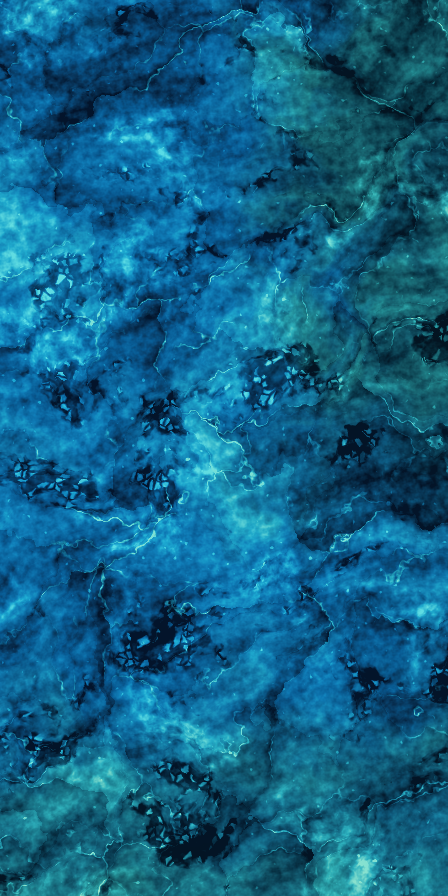
Give the GLSL for this texture, as a WebGL 2 fragment shader.

```glsl
#version 300 es
precision highp float;

#define TILT 0.55
#define WARP 0.19
#define SLAB_SCALE 2.7
#define SHARD_SCALE 6.5
#define PEBBLE_SCALE 62.0
#define VEIN_WIDTH 0.0042
#define BASE_TONE 2.75
#define CLOUD_GAIN 1.9
#define STREAK_GAIN 1.75
#define GRAIN_GAIN 1.25

uniform vec2 u_resolution;
out vec4 fragColor;

vec2 hash2(vec2 p) {
    p = vec2(dot(p, vec2(127.1, 311.7)), dot(p, vec2(269.5, 183.3)));
    return fract(sin(p) * 43758.5);
}

mat2 rotation(float angle) {
    float c = cos(angle), s = sin(angle);
    return mat2(c, -s, s, c);
}

float cornerSlope(vec2 corner, vec2 offset) {
    return dot(hash2(corner) * 2.0 - 1.0, offset);
}

float gradientNoise(vec2 p) {
    vec2 i = floor(p), f = fract(p);
    vec2 u = f * f * f * (f * (f * 6.0 - 15.0) + 10.0);
    vec2 e = vec2(1.0, 0.0);
    float low = mix(cornerSlope(i, f), cornerSlope(i + e, f - e), u.x);
    float high = mix(cornerSlope(i + e.yx, f - e.yx), cornerSlope(i + 1.0, f - 1.0), u.x);
    return mix(low, high, u.y);
}

float fbm(vec2 p, int octaves) {
    float sum = 0.0, amplitude = 1.0;
    for (int i = 0; i < octaves; i++) {
        sum += amplitude * gradientNoise(p);
        p = mat2(1.6, 1.2, -1.2, 1.6) * p + 7.3;
        amplitude *= 0.55;
    }
    return sum;
}

// Voronoi cells: x is the distance to the border, yz a random pair per cell
vec3 cells(vec2 p) {
    vec2 base = floor(p), nearest = vec2(9.0), second = vec2(9.0), id = base;
    for (int y = -1; y <= 1; y++) {
        for (int x = -1; x <= 1; x++) {
            vec2 cell = base + vec2(x, y);
            vec2 toSeed = cell + hash2(cell) - p;
            if (dot(toSeed, toSeed) < dot(nearest, nearest)) {
                second = nearest;
                nearest = toSeed;
                id = cell;
            } else if (dot(toSeed, toSeed) < dot(second, second)) {
                second = toSeed;
            }
        }
    }
    float border = dot(0.5 * (nearest + second), normalize(second - nearest));
    return vec3(border, hash2(id + 31.7));
}

float line(float dist, float width) {
    return 1.0 - smoothstep(0.2 * width, width, dist);
}

// Five-step colour ramps, tone runs from 0 to 5
vec3 blueRamp(float t) {
    vec3 c = mix(vec3(0.01, 0.08, 0.17), vec3(0.03, 0.21, 0.36), clamp(t, 0.0, 1.0));
    c = mix(c, vec3(0.03, 0.35, 0.57), clamp(t - 1.0, 0.0, 1.0));
    c = mix(c, vec3(0.06, 0.49, 0.72), clamp(t - 2.0, 0.0, 1.0));
    c = mix(c, vec3(0.11, 0.66, 0.82), clamp(t - 3.0, 0.0, 1.0));
    return mix(c, vec3(0.34, 0.86, 0.90), clamp(t - 4.0, 0.0, 1.0));
}

vec3 tealRamp(float t) {
    vec3 c = mix(vec3(0.01, 0.08, 0.13), vec3(0.03, 0.21, 0.27), clamp(t, 0.0, 1.0));
    c = mix(c, vec3(0.08, 0.35, 0.40), clamp(t - 1.0, 0.0, 1.0));
    c = mix(c, vec3(0.12, 0.50, 0.53), clamp(t - 2.0, 0.0, 1.0));
    c = mix(c, vec3(0.20, 0.70, 0.71), clamp(t - 3.0, 0.0, 1.0));
    return mix(c, vec3(0.60, 0.89, 0.78), clamp(t - 4.0, 0.0, 1.0));
}

void main() {
    vec2 p = gl_FragCoord.xy / u_resolution.x;
    vec2 warp = vec2(fbm(p * 3.0, 6), fbm(p * 3.0 + 17.0, 6));

    // Tilted slabs and smaller shards
    vec2 q = rotation(TILT) * (p + WARP * warp) * vec2(0.75, 1.15);
    vec3 slab = cells(q * SLAB_SCALE + 3.0);
    vec3 shard = cells(q * SHARD_SCALE + 11.0);

    // Clouds, brushed streaks and fine grain
    float cloud = fbm(p * 2.3 + 0.5 * warp + 5.0, 5);
    vec2 brushed = rotation(TILT + 0.9 * (slab.y - 0.5)) * (p + 0.06 * warp);
    float streak = fbm(brushed * vec2(5.0, 17.0), 5);
    float grain = fbm(p * 47.0, 3);
    float tone = BASE_TONE + CLOUD_GAIN * cloud + STREAK_GAIN * streak + GRAIN_GAIN * grain;
    tone += 1.8 * (slab.z - 0.5) + 1.0 * (shard.y - 0.5);

    // Darker right flank, green upper right and foot
    float flank = smoothstep(0.5, 0.9, p.x + 0.3 * cloud);
    float foot = 1.0 - smoothstep(0.1, 0.5, p.y - 0.15 * p.x + 0.25 * warp.x);
    float green = max(flank * smoothstep(0.6, 1.3, p.y + 0.3 * warp.y), 0.8 * foot);
    green = clamp(green + 0.5 * cloud, 0.0, 1.0);
    tone += 0.6 * foot - 1.0 * flank;

    // Mottled pale crust, denser along the cracks
    float rough = fbm(p * 24.0 + warp, 4);
    float nearCrack = exp(-9.0 * shard.x);
    float crust = smoothstep(0.05, 0.4, fbm(p * 4.2 + 0.4 * warp + 29.0, 6) + 0.12 * nearCrack);
    tone += crust * (0.75 + 3.0 * rough);

    // Dark ragged pockets holding small worn pebbles
    float pocketField = fbm(p * vec2(4.0, 5.0) + 0.6 * warp + 43.0, 6) + 0.3 * rough;
    float pocket = smoothstep(0.19, 0.42, pocketField + 0.1 * nearCrack);
    vec3 pebble = cells((p + 0.02 * warp) * PEBBLE_SCALE + 0.8 * rough);
    float pebbleMask = smoothstep(0.04, 0.32, pebble.x) * smoothstep(0.4, 0.9, pebble.y);
    tone += pocket * (3.4 * pebbleMask - 2.1);

    // Shadowed cracks with broken pale veins
    tone -= 1.0 * exp(-14.0 * slab.x) + 0.6 * nearCrack;
    float patches = fbm(p * 7.0 + 71.0, 5);
    float vein = line(slab.x, VEIN_WIDTH * SLAB_SCALE) * smoothstep(-0.25, 0.25, patches);
    vein = max(vein, 0.75 * line(shard.x, VEIN_WIDTH * SHARD_SCALE) * smoothstep(-0.1, 0.35, patches));
    tone += vein * (2.0 + 2.0 * grain);

    // Scattered bright specks
    tone += 1.6 * smoothstep(0.36, 0.55, gradientNoise(p * 83.0 + 9.0));

    vec3 color = mix(blueRamp(tone), tealRamp(tone), max(green, 0.6 * vein));
    fragColor = vec4(color, 1.0);
}
```
